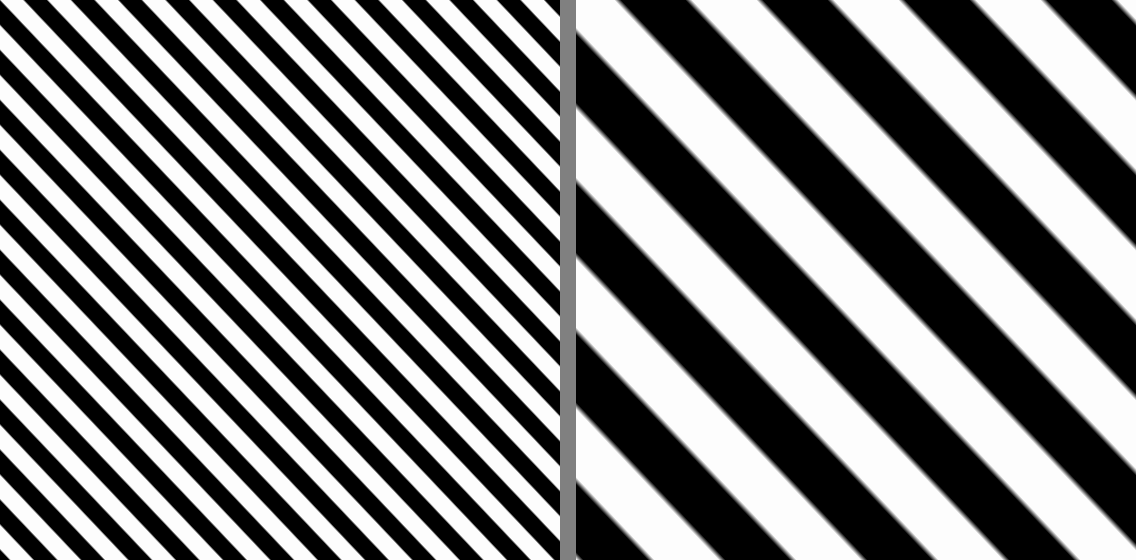
Left, the full canvas; right, a detail of the centre.
This pattern is drawn by a WebGL 2 fragment shader. Its source:

```glsl
#version 300 es
precision highp float;
// Even black and white diagonal stripes falling from upper left to lower right.
// A linear phase counts the stripe pairs; the distance to the nearest white
// centre line is turned into a softly ramped edge.

#define REPEATS_ACROSS 11.833   // stripe pairs along the top edge
#define REPEATS_DOWN   11.212   // stripe pairs along the left edge
#define PHASE_SHIFT    0.0      // offset at the upper left, in repeats
#define WHITE_SHARE    0.5      // white part of one repeat
#define EDGE_WIDTH     0.00305  // width of the grey ramp, in canvas units
#define INK_COLOR      vec3(0.0)
#define PAPER_COLOR    vec3(0.992)

uniform vec2 u_resolution;
out vec4 fragColor;

// Signed distance to the white stripe edge, positive inside, in canvas units.
float whiteStripeDistance(vec2 fromTopLeft) {
    vec2 frequency = vec2(REPEATS_ACROSS, -REPEATS_DOWN);
    float phase = dot(fromTopLeft, frequency) + PHASE_SHIFT;
    float halfWidth = 0.5 * WHITE_SHARE;
    float fromCentre = abs(fract(phase - halfWidth + 0.5) - 0.5);
    return (halfWidth - fromCentre) / length(frequency);
}

void main() {
    vec2 uv = gl_FragCoord.xy / u_resolution;
    float stripe = whiteStripeDistance(vec2(uv.x, 1.0 - uv.y));

    // Keep the ramp at least one pixel wide on small canvases.
    float ramp = max(EDGE_WIDTH, 1.0 / min(u_resolution.x, u_resolution.y));
    float white = clamp(stripe / ramp + 0.5, 0.0, 1.0);

    fragColor = vec4(mix(INK_COLOR, PAPER_COLOR, white), 1.0);
}
```
